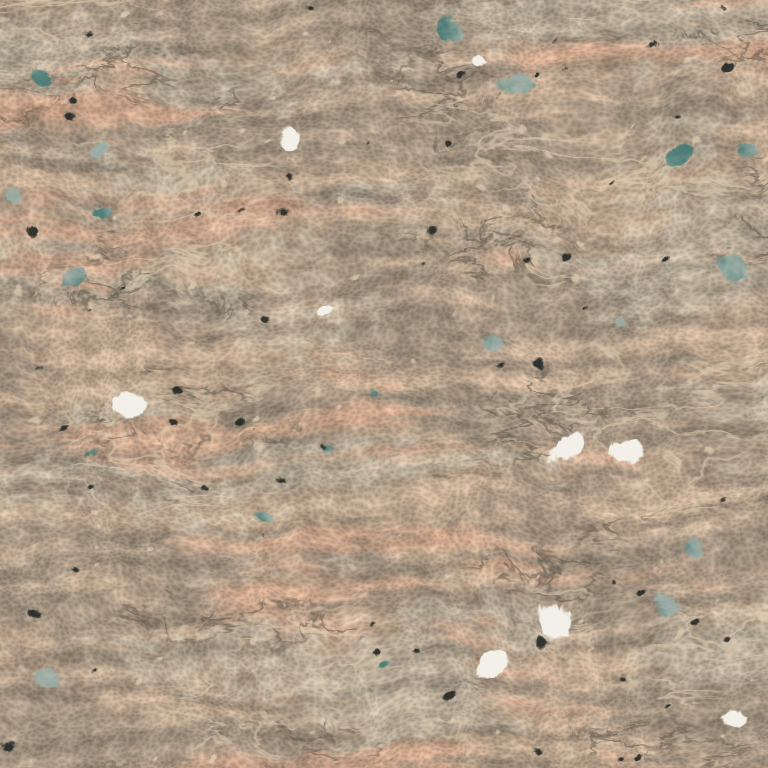
This texture is drawn by a WebGL 1 fragment shader. Its source:

```glsl
precision highp float;
// Weathered stone in warped horizontal bands of taupe, sand and salmon.
// Layered sines shape the bands, smudges and veins; cellular noise gives
// the grain and scatters white, teal and near-black mineral flecks.
uniform vec2 u_resolution;

vec2 hash2(vec2 p) {
  vec3 q = fract(p.xyx * vec3(.1031, .1030, .0973));
  q += dot(q, q.yzx + 33.33);
  return fract((q.xx + q.yz) * q.zy);
}

// Layered, self-warping sines, roughly -0.8 to 0.8
float waves(vec2 p) {
  float sum = 0., amp = .5;
  for (int i = 0; i < 5; i++) {
    p = mat2(.8, .6, -.6, .8) * p + 1.7;
    p += .4 * sin(p.yx * 1.1);
    sum += amp * sin(p.x) * cos(p.y);
    p *= 1.9;
    amp *= .55;
  }
  return sum;
}

// Cellular noise: distance to the nearest scattered point
float grains(vec2 p) {
  vec2 cell = floor(p);
  float nearest = 2.;
  for (int y = -1; y <= 1; y++)
    for (int x = -1; x <= 1; x++) {
      vec2 id = cell + vec2(x, y);
      nearest = min(nearest, length(id + hash2(id) - p));
    }
  return nearest;
}

// Ragged, tilted flecks in a given share of the grid cells
float flecks(vec2 uv, float grid, float share, float seed) {
  vec2 p = uv * grid, cell = floor(p);
  float rough = .16 * waves(p * 6. + seed);
  float edge = .0035 * grid, cover = 0.;
  for (int y = -1; y <= 1; y++)
    for (int x = -1; x <= 1; x++) {
      vec2 id = cell + vec2(x, y);
      vec2 shape = hash2(id + seed + 57.);
      float present = step(hash2(id + seed + 91.).x, share);
      vec2 d = p - id - .2 - .6 * hash2(id + seed);
      float tilt = 1.6 * (shape.x - .5);
      d = mat2(cos(tilt), -sin(tilt), sin(tilt), cos(tilt)) * d;
      d.y *= 1. + shape.x;
      float radius = mix(.09, .28, shape.y * shape.y);
      float dist = length(d) + rough - radius;
      cover = max(cover, present * (1. - smoothstep(-edge, edge * .5, dist)));
    }
  return cover;
}

// Thin lines along the zero crossings of a wave field
float veins(vec2 p, float width) {
  return 1. - smoothstep(0., width, abs(waves(p)));
}

void main() {
  vec2 uv = gl_FragCoord.xy / min(u_resolution.x, u_resolution.y);
  vec2 p = uv + .022 * vec2(waves(uv * 9.), waves(uv * 9. + 4.));

  // Bands of stone
  float band = waves(p * vec2(5., 24.));
  float streak = waves(p * vec2(16., 85.) + 3.);
  float mottle = waves(p * vec2(75., 120.) + 9.);
  vec3 taupe = vec3(.63, .57, .50), sand = vec3(.73, .64, .55);
  vec3 stone = mix(taupe, sand, smoothstep(-.4, .35, band + .5 * streak));
  float ashen = smoothstep(0., .45, waves(p * vec2(6., 17.) + 12.) + .3 * mottle);
  stone = mix(stone, vec3(.69, .65, .58), .8 * ashen);
  float salmon = smoothstep(.2, .6, waves(p * vec2(4., 20.) + 20.) + .35 * streak);
  stone = mix(stone, vec3(.77, .60, .50), .65 * salmon);

  // Fine relief and grain
  float grain = grains(p * vec2(140., 185.)) - .45;
  stone *= 1.02 + .13 * streak + .17 * mottle + .24 * grain;

  // Dark smudges and curled seams, then cream veins
  float smudge = smoothstep(.15, .5, waves(uv * vec2(10., 20.) + 31.));
  stone = mix(stone, vec3(.36, .33, .28), .55 * smudge * veins(p * vec2(40., 75.), .16));
  float creamy = smoothstep(0., .4, waves(uv * vec2(8., 14.) + 8.));
  vec3 cream = vec3(.87, .80, .69);
  stone = mix(stone, cream, .6 * creamy * veins(p * vec2(20., 48.) + 5., .11));
  stone = mix(stone, cream, .75 * flecks(p, 38., .09, 7.));

  // Mineral flecks
  float depth = smoothstep(-.3, .4, waves(uv * 28. + 2.));
  vec3 teal = mix(vec3(.60, .69, .67), vec3(.22, .46, .45), depth);
  stone = mix(stone, teal, .8 * flecks(uv, 13., .15, 23.));
  stone = mix(stone, vec3(.95, .94, .91), flecks(uv, 9., .12, 41.));
  stone = mix(stone, vec3(.13, .15, .14), .9 * flecks(uv, 28., .08, 63.));

  gl_FragColor = vec4(clamp(stone, 0., 1.), 1.);
}
```
